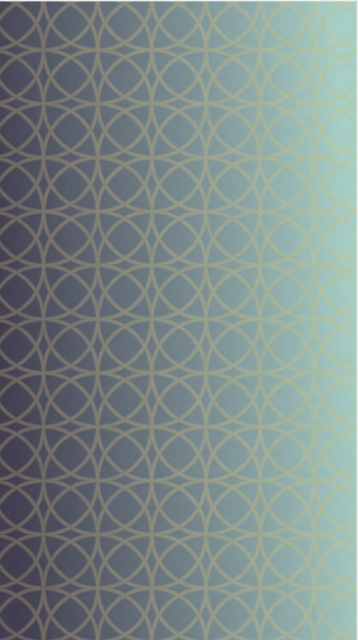
Give the GLSL for this pattern, as a Shadertoy shader.

```glsl
// Lattice of overlapping rings over a dusk-to-mint gradient.
// Each ring is centred on a grid node and passes through its four neighbours,
// leaving rounded squares and slim diamonds; soft noise adds slight wear.

const vec2 PERIOD = vec2(0.0846, 0.0841);      // grid step, in canvas heights
const vec2 FIRST_NODE = vec2(0.0680, 0.0808);  // lowest left full node
const float HALF_LINE = 0.034;                 // in grid steps
const float SOFTNESS = 0.014;
const float BORDER = 0.0022;

const vec3 GROUND_DARK = vec3(0.255, 0.245, 0.315);
const vec3 GROUND_MID = vec3(0.455, 0.520, 0.545);
const vec3 GROUND_LIGHT = vec3(0.655, 0.810, 0.775);
const vec3 LINE_DARK = vec3(0.430, 0.395, 0.375);
const vec3 LINE_MID = vec3(0.590, 0.600, 0.530);
const vec3 LINE_LIGHT = vec3(0.705, 0.785, 0.670);
const vec3 PAPER = vec3(0.92, 0.94, 0.93);

float hash(vec2 p) {
    return fract(sin(dot(p, vec2(127.1, 311.7))) * 43758.5453);
}

float valueNoise(vec2 p) {
    vec2 i = floor(p);
    vec2 f = fract(p);
    vec2 u = f * f * (3.0 - 2.0 * f);
    float low = mix(hash(i), hash(i + vec2(1.0, 0.0)), u.x);
    float high = mix(hash(i + vec2(0.0, 1.0)), hash(i + vec2(1.0)), u.x);
    return mix(low, high, u.y);
}

// Distance to the nearest unit ring around the nodes near this cell
float ringDistance(vec2 cell) {
    float nearest = 1.0;
    for (int j = -1; j <= 2; j++) {
        for (int i = -1; i <= 2; i++) {
            float d = abs(length(cell - vec2(float(i), float(j))) - 1.0);
            nearest = min(nearest, d);
        }
    }
    return nearest;
}

vec3 threeStop(vec3 a, vec3 b, vec3 c, float t) {
    return t < 0.5 ? mix(a, b, t * 2.0) : mix(b, c, t * 2.0 - 1.0);
}

void mainImage(out vec4 fragColor, in vec2 fragCoord) {
    vec2 uv = fragCoord / iResolution.xy;
    vec2 p = fragCoord / iResolution.y;
    float pixel = 1.0 / iResolution.y;

    // Light falls from the right, a little stronger at the top
    float light = clamp(uv.x + 0.13 * (uv.y - 0.5), 0.0, 1.0);
    vec3 ground = threeStop(GROUND_DARK, GROUND_MID, GROUND_LIGHT, light);
    vec3 line = threeStop(LINE_DARK, LINE_MID, LINE_LIGHT, light);

    // Ring lattice, with faint variation in line strength
    vec2 grid = (p - FIRST_NODE) / PERIOD;
    float edge = SOFTNESS + 0.7 * pixel / PERIOD.y;
    float d = ringDistance(fract(grid));
    float cover = 1.0 - smoothstep(HALF_LINE - edge, HALF_LINE + edge, d);
    float strength = 0.88 + 0.12 * valueNoise(grid * 3.0);
    vec3 color = mix(ground, line, cover * strength);

    // Soft grain
    color += 0.016 * (valueNoise(p * 170.0) - 0.5);

    // Pale trim along the top and right
    vec2 corner = vec2(iResolution.x / iResolution.y, 1.0) - p;
    float inset = min(corner.x, corner.y);
    float trim = 1.0 - smoothstep(BORDER - 0.5 * pixel, BORDER + 0.5 * pixel, inset);
    color = mix(color, PAPER, trim);

    fragColor = vec4(color, 1.0);
}
```
